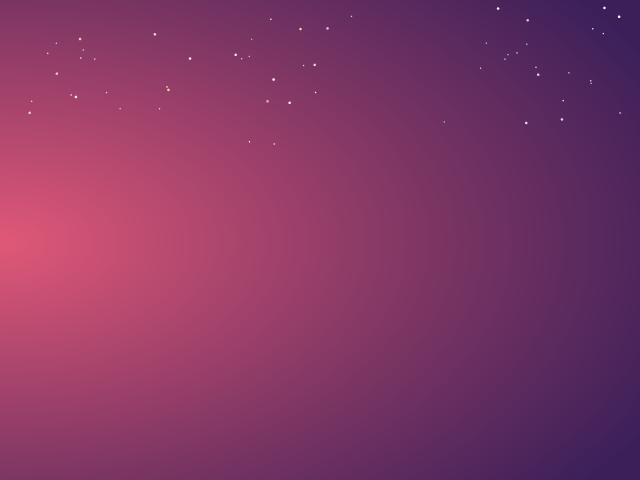
Write a Shadertoy shader that draws this background.

```glsl
const vec3 ROSE   = vec3(0.88, 0.345, 0.47);
const vec3 PLUM   = vec3(0.49, 0.21, 0.39);
const vec3 INDIGO = vec3(0.235, 0.122, 0.35);
const vec3 WHITE  = vec3(1.0, 0.97, 0.98);
const vec3 CREAM  = vec3(1.0, 0.9, 0.68);
const vec3 ICE    = vec3(0.7, 0.9, 1.0);

// Three pseudo-random values in 0..1 from one number
vec3 hash3(float n) {
    vec3 p = fract(vec3(n) * vec3(0.1031, 0.1030, 0.0973));
    p += dot(p, p.yzx + 33.33);
    return fract((p.xxy + p.yzz) * p.zyx);
}

// Elliptical glow with three colour stops
vec3 duskGlow(vec2 uv, vec2 center, float stretch, float midStop, float endStop) {
    float d = length((uv - center) * vec2(1.0, stretch));
    vec3 inner = mix(ROSE, PLUM, clamp(d / midStop, 0.0, 1.0));
    return mix(inner, INDIGO, clamp((d - midStop) / (endStop - midStop), 0.0, 1.0));
}

// Antialiased disc coverage
float disc(vec2 p, float radius, float pixel) {
    return clamp((radius - length(p)) / pixel + 0.5, 0.0, 1.0);
}

// Tint chosen by a random value
vec3 starTint(float pick) {
    return pick < 0.66 ? WHITE : (pick < 0.85 ? CREAM : ICE);
}

// Scatter small stars inside a box
vec3 addStars(vec3 color, vec2 uv, float aspect, vec2 low, vec2 high,
              int count, float seed, float pixel) {
    for (int i = 0; i < count; i++) {
        vec3 place = hash3(seed + float(i) * 7.31);
        vec3 look = hash3(seed + 411.7 + float(i) * 3.17);
        vec2 offset = (uv - mix(low, high, place.xy)) * vec2(aspect, 1.0);
        float radius = look.x < 0.4 ? 0.0026 : 0.0014;
        float alpha = disc(offset, radius, pixel) * mix(0.7, 1.0, look.y);
        color = mix(color, starTint(look.z), alpha);
    }
    return color;
}

void mainImage(out vec4 fragColor, in vec2 fragCoord) {
    vec2 uv = fragCoord / iResolution.xy;
    float aspect = iResolution.x / iResolution.y;
    float pixel = 1.0 / iResolution.y;

    // Sky
    vec3 color = duskGlow(uv, vec2(0.0, 0.495), 1.36, 0.67, 1.14);

    // Wide left band, sparse middle and tight right cluster
    color = addStars(color, uv, aspect, vec2(0.02, 0.76), vec2(0.55, 0.97), 28, 17.0, pixel);
    color = addStars(color, uv, aspect, vec2(0.25, 0.66), vec2(0.70, 0.92), 7, 239.0, pixel);
    color = addStars(color, uv, aspect, vec2(0.75, 0.74), vec2(0.97, 0.985), 22, 577.0, pixel);

    fragColor = vec4(color, 1.0);
}
```
